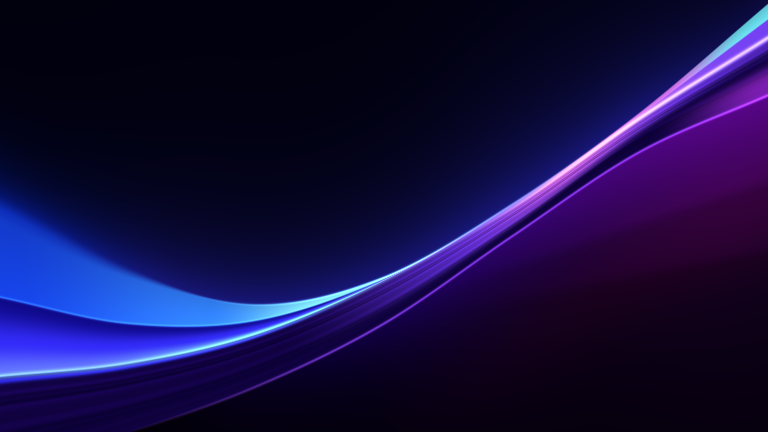
Give the GLSL for this background, as a Shadertoy shader.

```glsl
// Glossy ribbons sweeping from a blue fan at lower left to violet strands at upper right.
// Four smooth height curves split the canvas into layers; each layer is shaded by the
// relative depth between its two curves, then thin rims and soft glows are added.

// Catmull-Rom height through seven evenly spaced knots over x = 0..1.
float curve(float x, float k[7]) {
    float s = clamp(x, 0.0, 0.9999) * 6.0;
    int i = int(s);
    float t = s - float(i);
    float b = k[i], c = k[i + 1];
    float a = i > 0 ? k[i - 1] : 2.0 * b - c;
    float d = i < 5 ? k[i + 2] : 2.0 * c - b;
    return b + 0.5 * t * (c - a + t * (2.0 * a - 5.0 * b + 4.0 * c - d
             + t * (3.0 * (b - c) + d - a)));
}

float hash(float n) {
    n = fract(n * 0.1031);
    n *= n + 33.33;
    return fract(n * (n + n));
}

float noise(float t) {
    float i = floor(t);
    return mix(hash(i), hash(i + 1.0), smoothstep(0.0, 1.0, t - i));
}

// Fine strands running along a ribbon, as a function of its depth.
float fibres(float depth) {
    return 0.6 * noise(depth * 11.0 + 3.0) + 0.4 * noise(depth * 27.0);
}

float cover(float d, float soft) { return smoothstep(-soft, soft, d); }
float bump(float d, float width) { d /= width; return exp(-d * d); }

// Night sky with a blue glow hugging the upper ribbon.
vec3 backdrop(float x, float d) {
    float reach = mix(0.10, 0.19, smoothstep(0.0, 0.3, x)) + 0.06 * bump(x - 0.68, 0.16);
    vec3 glow = mix(vec3(0.03, 0.13, 0.62), vec3(0.09, 0.09, 0.43), smoothstep(0.0, 0.25, x));
    float fall = exp(-max(d, 0.0) / reach);
    return vec3(0.002, 0.0, 0.05) + glow * fall * mix(fall, 1.0, 0.4)
         * (1.0 - 0.5 * smoothstep(0.8, 1.0, x));
}

// Uppermost ribbon: blue, cyan, violet, pink, then cyan again.
vec3 crest(float x, float depth) {
    vec3 c = mix(vec3(0.08, 0.25, 0.86), vec3(0.20, 0.52, 1.0), smoothstep(0.0, 0.3, x));
    c = mix(c, vec3(0.52, 0.92, 1.0), smoothstep(0.27, 0.42, x));
    c = mix(c, vec3(0.48, 0.45, 0.95), smoothstep(0.48, 0.6, x));
    c = mix(c, vec3(0.82, 0.45, 0.92), smoothstep(0.65, 0.78, x));
    c = mix(c, vec3(0.40, 0.84, 0.90), smoothstep(0.87, 0.97, x));
    return c * mix(0.9, 1.08, depth);
}

// Second ribbon: dark fold at the top, luminous towards its lower edge.
vec3 hollow(float x, float depth) {
    vec3 c = mix(vec3(0.06, 0.04, 0.55), vec3(0.20, 0.17, 0.98), smoothstep(0.05, 0.6, depth));
    vec3 lit = mix(vec3(0.40, 0.48, 1.0), vec3(0.42, 0.82, 1.0), smoothstep(0.1, 0.4, x));
    c = mix(c, lit, smoothstep(0.55, 1.0, depth));
    vec3 violet = mix(vec3(0.45, 0.25, 0.95), vec3(0.72, 0.40, 0.95), bump(x - 0.8, 0.1));
    return mix(c, violet, smoothstep(0.46, 0.58, x));
}

// Strand bundle: dim indigo at left, bright violet and pink towards the right.
vec3 strands(float x, float depth) {
    float f = fibres(depth);
    vec3 c = mix(vec3(0.03, 0.0, 0.17), vec3(0.12, 0.02, 0.40), f * (1.0 - 0.5 * depth));
    c += vec3(0.10, 0.14, 0.60) * bump(depth - 0.05, 0.03) * (1.0 - smoothstep(0.3, 0.5, x));
    float reach = mix(0.72, 0.28, smoothstep(0.62, 1.0, x));
    float lit = smoothstep(0.36, 0.66, x) * (1.0 - smoothstep(reach - 0.25, reach + 0.12, depth));
    vec3 hue = mix(vec3(0.42, 0.20, 0.95), vec3(0.88, 0.40, 0.95),
                   bump(x - 0.74, 0.09) * (1.0 - depth));
    c = mix(c, hue * (0.62 + 0.5 * f), lit);
    return c + vec3(0.42, 0.11, 0.45) * smoothstep(0.84, 1.0, x) * smoothstep(0.35, 0.75, depth);
}

// Shadowed underside: purple fading downwards with two faint straight folds.
vec3 underside(float x, float y, float d) {
    float right = smoothstep(0.4, 1.0, x);
    vec3 c = mix(vec3(0.07, 0.0, 0.32), vec3(0.33, 0.02, 0.50), right);
    c *= exp(-d / mix(0.10, 0.36, right)) * smoothstep(0.15, 0.65, x);
    float folds = cover(y - 0.58 + 0.6 * (1.0 - x), 0.02)
                + cover(y - 0.42 + 0.34 * (1.0 - x), 0.02);
    c *= mix(1.0, 0.55 + 0.24 * folds, smoothstep(0.5, 0.8, x));
    c.r += 0.06 * right * bump(d - 0.25, 0.14);
    return c + vec3(0.006, 0.0, 0.025);
}

void mainImage(out vec4 fragColor, in vec2 fragCoord) {
    vec2 p = fragCoord / iResolution.xy;
    float x = p.x, y = p.y;
    float top   = curve(x, float[7](0.516, 0.370, 0.295, 0.358, 0.528, 0.740, 0.991));
    float fold  = curve(x, float[7](0.312, 0.251, 0.258, 0.355, 0.524, 0.733, 0.955));
    float spine = curve(x, float[7](0.128, 0.158, 0.226, 0.351, 0.519, 0.726, 0.912));
    float base  = curve(x, float[7](-0.09, -0.002, 0.105, 0.251, 0.453, 0.649, 0.779));
    float aa = 1.2 / iResolution.y;

    // Layers from back to front
    vec3 col = backdrop(x, y - top);
    float topSoft = mix(0.035, aa, smoothstep(0.0, 0.29, x));
    col = mix(col, crest(x, clamp((top - y) / (top - fold), 0.0, 1.0)), cover(top - y, topSoft));
    col = mix(col, hollow(x, clamp((fold - y) / (fold - spine), 0.0, 1.0)), cover(fold - y, aa));
    col = mix(col, strands(x, clamp((spine - y) / (spine - base), 0.0, 1.0)), cover(spine - y, aa));
    col = mix(col, underside(x, y, max(base - y, 0.0)), cover(base - y, aa));

    // Shining rims
    col += vec3(0.30, 0.55, 0.60) * bump(y - top, 0.003) * bump(x - 0.5, 0.15);
    col += vec3(0.10, 0.25, 0.30) * bump(y - fold, 0.003) * (1.0 - smoothstep(0.3, 0.45, x));
    vec3 spineHue = mix(vec3(0.25, 0.45, 0.40), vec3(0.55, 0.60, 0.35), smoothstep(0.4, 0.8, x));
    col += spineHue * bump(y - spine, 0.006) * (1.0 - 0.7 * bump(x - 0.6, 0.12));
    col += vec3(0.40, 0.20, 0.60) * bump(y - base, 0.0035) * smoothstep(0.1, 0.5, x);
    fragColor = vec4(clamp(col, 0.0, 1.0), 1.0);
}
```
